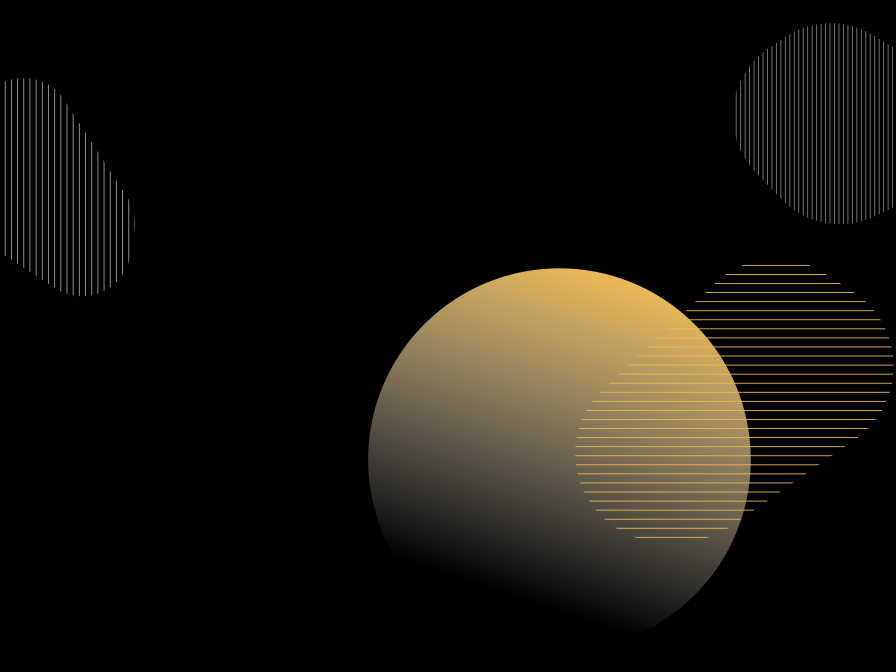
A Shadertoy shader for this background:

```glsl
// A gold disc fades through a tilted gradient into black, with three soft
// blobs of hairlines around it. Each blob is a rounded quad distance field
// filled with evenly repeated lines. Lengths are fractions of canvas height.

const vec3 GOLD = vec3(0.93, 0.73, 0.33);
const vec3 WHITE = vec3(1.0);
const vec3 LEFT_GREY = vec3(0.62);
const vec3 RIGHT_GREY = vec3(0.50);

const vec2 DISC_CENTER = vec2(0.8325, 0.316);
const float DISC_RADIUS = 0.2847;
const vec2 FADE_AXIS = vec2(0.314, 0.9494);
const float FADE_TOP = 0.850;
const float FADE_BOTTOM = 0.347;

const float LINE_WIDTH = 0.0013;
const float GOLD_SPACING = 0.01349;
const float GOLD_PHASE = 0.6051;
const float LEFT_SPACING = 0.00919;
const float LEFT_PHASE = 0.0078;
const float RIGHT_SPACING = 0.00665;
const float RIGHT_PHASE = 1.0955;

// Corner centres and corner radius of each blob
const vec2 GOLD_BLOB[4] = vec2[4](vec2(0.988, 0.325), vec2(1.014, 0.326),
                                  vec2(1.198, 0.455), vec2(1.155, 0.483));
const vec2 LEFT_BLOB[4] = vec2[4](vec2(0.035, 0.811), vec2(0.128, 0.667),
                                  vec2(0.122, 0.632), vec2(-0.024, 0.727));
const vec2 RIGHT_BLOB[4] = vec2[4](vec2(1.212, 0.828), vec2(1.236, 0.844),
                                   vec2(1.293, 0.809), vec2(1.250, 0.788));
const float GOLD_ROUNDING = 0.1319;
const float LEFT_ROUNDING = 0.0729;
const float RIGHT_ROUNDING = 0.1215;

// Signed distance to a quad with rounded corners
float roundedQuad(vec2 p, vec2 corners[4], float rounding) {
    float nearest = 1e6;
    float side = 1.0;
    for (int i = 0; i < 4; i++) {
        vec2 a = corners[i];
        vec2 b = corners[(i + 1) % 4];
        vec2 edge = b - a;
        vec2 rel = p - a;
        vec2 gap = rel - edge * clamp(dot(rel, edge) / dot(edge, edge), 0.0, 1.0);
        nearest = min(nearest, dot(gap, gap));
        bool above = p.y >= a.y;
        bool below = p.y < b.y;
        bool leftOf = edge.x * rel.y > edge.y * rel.x;
        if ((above && below && leftOf) || (!above && !below && !leftOf)) side = -side;
    }
    return side * sqrt(nearest) - rounding;
}

// Antialiased inside mask of a distance
float fill(float dist, float pixel) {
    return clamp(0.5 - dist / pixel, 0.0, 1.0);
}

// Share of a pixel covered by evenly spaced hairlines
float hairlines(float x, float phase, float spacing, float pixel) {
    float dist = abs(mod(x - phase + 0.5 * spacing, spacing) - 0.5 * spacing);
    float overlap = (0.5 * (LINE_WIDTH + pixel) - dist) / pixel;
    return clamp(overlap, 0.0, min(1.0, LINE_WIDTH / pixel));
}

void mainImage(out vec4 fragColor, in vec2 fragCoord) {
    float pixel = 1.0 / iResolution.y;
    vec2 p = fragCoord * pixel;

    // Disc: gold turns white while its opacity falls to nothing
    float fade = clamp((FADE_TOP - dot(p, FADE_AXIS)) / (FADE_TOP - FADE_BOTTOM), 0.0, 1.0);
    float disc = fill(length(p - DISC_CENTER) - DISC_RADIUS, pixel);
    vec3 color = mix(GOLD, WHITE, fade) * (1.0 - fade) * disc;

    // Gold rows over the disc
    float rows = hairlines(p.y, GOLD_PHASE, GOLD_SPACING, pixel)
               * fill(roundedQuad(p, GOLD_BLOB, GOLD_ROUNDING), pixel);
    color = mix(color, GOLD, rows);

    // Grey columns in the upper corners
    float leftColumns = hairlines(p.x, LEFT_PHASE, LEFT_SPACING, pixel)
                      * fill(roundedQuad(p, LEFT_BLOB, LEFT_ROUNDING), pixel);
    color = mix(color, LEFT_GREY, leftColumns);
    float rightColumns = hairlines(p.x, RIGHT_PHASE, RIGHT_SPACING, pixel)
                       * fill(roundedQuad(p, RIGHT_BLOB, RIGHT_ROUNDING), pixel);
    color = mix(color, RIGHT_GREY, rightColumns);

    fragColor = vec4(color, 1.0);
}
```
